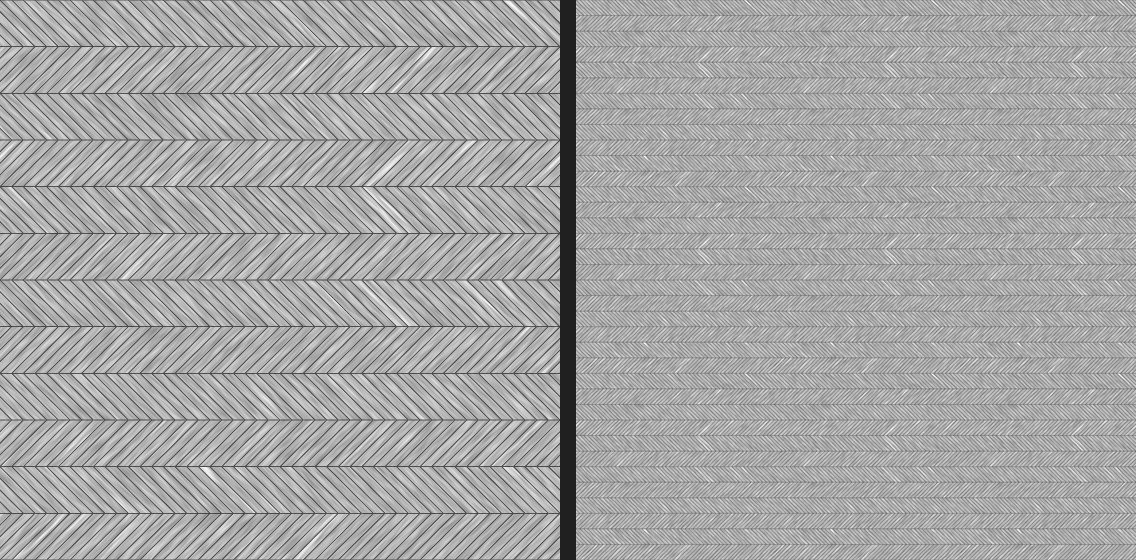
Left: one tile. Right: repeated 3 by 3.
Write a Shadertoy shader that draws this texture.

```glsl
// Grey wooden chevron parquet: rows of slanted planks that lean alternately
// right and left, split by thin dark joints. Each plank is a sheared cell with
// its own seed for stretched gradient-noise grain; wrapped ids make it tile.

const float ROWS = 12.0;            // even, so that the leans alternate across the seam
const float PLANKS = 48.0;          // planks across each row
const float LEAN = 4.0;             // plank widths shifted over one row height
const float JOINT_WIDTH = 0.00108;  // fraction of the canvas
const float BASE_TONE = 0.715;
const float JOINT_TONE = 0.03;
const float PLANK_VARIATION = 0.035;
const float PATCH_STRENGTH = 0.10;
const float GRAIN_STRENGTH = 0.13;
const float FIBRE_STRENGTH = 0.11;
const float STREAK_STRENGTH = 0.17;
const float STREAK_RARITY = 0.80;   // share of planks without a pale streak
const vec2 PATCH_SCALE = vec2(1.4, 1.5);  // cells across and along a plank
const vec2 GRAIN_SCALE = vec2(3.0, 2.5);
const vec2 FIBRE_SCALE = vec2(5.5, 5.0);
const vec2 STREAK_SCALE = vec2(2.2, 0.9);
const float TAU = 6.28319;

// Integer hash of a lattice point and seed, in the range 0 to 1
float hash(ivec3 cell) {
    uvec3 v = uvec3(cell) * 1664525u + 1013904223u;
    v.x += v.y * v.z; v.y += v.z * v.x; v.z += v.x * v.y;
    v ^= v >> 16u;
    v.x += v.y * v.z; v.y += v.z * v.x; v.z += v.x * v.y;
    return float(v.x >> 8u) / 16777216.0;
}

float cornerGradient(ivec2 corner, vec2 offset, int seed) {
    float angle = TAU * hash(ivec3(corner, seed));
    return dot(vec2(cos(angle), sin(angle)), offset);
}

// Gradient noise, roughly -0.7 to 0.7
float gradientNoise(vec2 p, int seed) {
    ivec2 i = ivec2(floor(p));
    vec2 f = fract(p);
    vec2 u = f * f * f * (f * (f * 6.0 - 15.0) + 10.0);
    float a = cornerGradient(i, f, seed);
    float b = cornerGradient(i + ivec2(1, 0), f - vec2(1, 0), seed);
    float c = cornerGradient(i + ivec2(0, 1), f - vec2(0, 1), seed);
    float d = cornerGradient(i + ivec2(1, 1), f - vec2(1, 1), seed);
    return mix(mix(a, b, u.x), mix(c, d, u.x), u.y);
}

// Tone of the wood at a place (across, along) on one plank
float woodTone(vec2 place, int seed) {
    vec2 p = place + vec2(hash(ivec3(seed, 1, 7)), hash(ivec3(seed, 2, 7)));
    float tone = BASE_TONE + PLANK_VARIATION * (hash(ivec3(seed, 3, 7)) - 0.5);
    tone += PATCH_STRENGTH * gradientNoise(p * PATCH_SCALE, seed);
    tone += GRAIN_STRENGTH * gradientNoise(p * GRAIN_SCALE, seed + 1000);
    tone += FIBRE_STRENGTH * gradientNoise(p * FIBRE_SCALE, seed + 2000);

    // Pale streaks on a few planks
    float streaked = smoothstep(STREAK_RARITY, 1.0, hash(ivec3(seed, 4, 7)));
    float streak = smoothstep(0.0, 0.4, gradientNoise(p * STREAK_SCALE, seed + 3000));
    return tone + STREAK_STRENGTH * streaked * streak;
}

// Share of a pixel covered by a joint whose centre lies at the given distance
float jointCoverage(float dist, float pixel) {
    float halfWidth = 0.5 * JOINT_WIDTH;
    float overlap = min(dist + 0.5 * pixel, halfWidth) - max(dist - 0.5 * pixel, -halfWidth);
    return clamp(overlap / pixel, 0.0, 1.0);
}

void mainImage(out vec4 fragColor, in vec2 fragCoord) {
    vec2 uv = fragCoord / iResolution.xy;
    float pixel = 1.0 / iResolution.y;

    // Sheared plank cells, leaning the other way in every second row
    float row = floor(uv.y * ROWS);
    float along = fract(uv.y * ROWS);
    float side = mod(row, 2.0) < 0.5 ? 1.0 : -1.0;
    float slanted = uv.x * PLANKS - side * LEAN * along;
    float across = fract(slanted);
    float plank = mod(floor(slanted), PLANKS);
    int seed = int(mod(row, ROWS) * PLANKS + plank);

    float tone = woodTone(vec2(across, along), seed);

    // Joints between planks and between rows
    float slope = LEAN * ROWS / PLANKS;
    float plankDist = min(across, 1.0 - across) / (PLANKS * sqrt(1.0 + slope * slope));
    float rowDist = min(along, 1.0 - along) / ROWS;
    float joint = max(jointCoverage(plankDist, pixel), jointCoverage(rowDist, pixel));

    fragColor = vec4(vec3(mix(tone, JOINT_TONE, joint)), 1.0);
}
```
